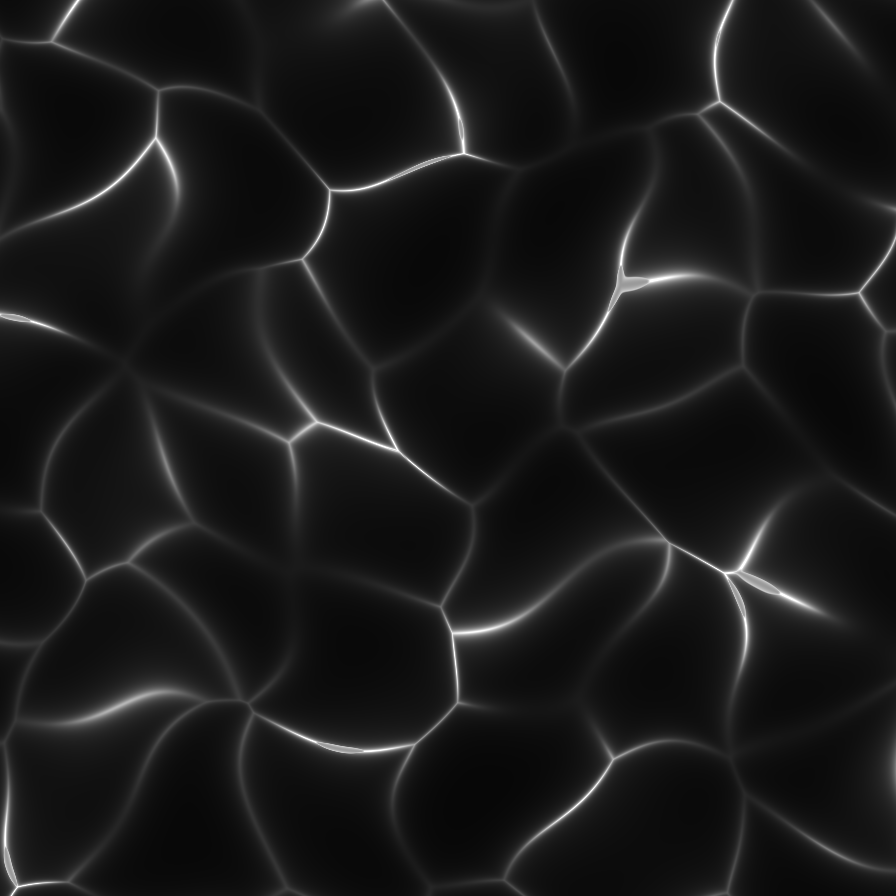
Reproduce this texture procedurally as a WebGL 1 fragment shader.

```glsl
precision highp float;
uniform vec2 u_resolution;

#define CELLS 6.0        // cells across the canvas
#define JITTER 0.88      // irregularity of the cells
#define BEND 0.19        // curvature of the filaments
#define GLOW 0.034       // light spread around filaments
#define FLOOR_CUT 0.019  // darkening of cell centres
#define BLUR_WIDE 0.085  // softness of the faintest filaments
#define BLUR_RATIO 0.03  // sharpest softness relative to the widest
#define CORE 0.5         // brightness of the focused lines
#define CORE_WIDTH 0.016
#define SLIVER 0.024     // half width of the bright folds
#define SLIVER_GRAY 0.6

vec2 hash2(vec2 cell) {
  vec3 q = fract(cell.xyx * vec3(0.1031, 0.1030, 0.0973));
  q += dot(q, q.yzx + 33.33);
  return fract((q.xx + q.yz) * q.zy);
}

vec2 seedPoint(vec2 cell) {
  return cell + 0.5 + JITTER * (hash2(cell + 17.0) - 0.5);
}

// Slow sideways waves that curve the straight cell borders
vec2 bend(vec2 p) {
  vec2 slow = sin(p.yx * vec2(2.1, 1.9) + vec2(0.6, 2.4));
  vec2 fine = sin(p.yx * vec2(4.3, 3.9) + p * 1.6 + vec2(1.3, 4.1));
  return p + BEND * (slow + 0.4 * fine);
}

// Focus of the light, 0 = diffuse, 1 = sharply concentrated
float focusField(vec2 p) {
  float a = sin(3.1 * p.x + 1.5 * sin(1.9 * p.y + 0.7));
  float b = sin(3.5 * p.y - 1.3 * p.x + 1.2 * sin(2.3 * p.x + 2.0));
  return 0.5 + 0.25 * (a + b);
}

// Smooth distance to all borders of the nearest cell
float borderDistance(vec2 p, float blur) {
  vec2 home = floor(p);
  vec2 nearest = home;
  float nearestSq = 100.0;
  for (int j = -2; j <= 2; j++) {
    for (int i = -2; i <= 2; i++) {
      vec2 cell = home + vec2(float(i), float(j));
      vec2 d = seedPoint(cell) - p;
      float distSq = dot(d, d);
      if (distSq < nearestSq) {
        nearestSq = distSq;
        nearest = cell;
      }
    }
  }
  float sum = 0.0;
  for (int j = -2; j <= 2; j++) {
    for (int i = -2; i <= 2; i++) {
      vec2 cell = home + vec2(float(i), float(j));
      vec2 offset = cell - nearest;
      if (dot(offset, offset) > 0.5) {
        vec2 d = seedPoint(cell) - p;
        float gap = 0.5 * (dot(d, d) - nearestSq);
        sum += pow(gap * gap + blur * blur, -1.5);
      }
    }
  }
  return pow(sum, -1.0 / 3.0);
}

void main() {
  vec2 p = CELLS * gl_FragCoord.xy / u_resolution.y;
  float pixel = CELLS / u_resolution.y;
  float focus = focusField(p);
  float blur = max(BLUR_WIDE * pow(BLUR_RATIO, focus), 0.25 * pixel);
  float dist = borderDistance(bend(p), blur);

  // Light falls off with the inverse root of distance, as at a caustic
  float strength = GLOW * (0.8 + 0.5 * focus * focus);
  float light = max(strength * inversesqrt(dist) - FLOOR_CUT, 0.0);
  light += CORE * smoothstep(0.5, 0.92, focus) * exp(-dist / CORE_WIDTH);

  // Flat tapered folds where the light is most concentrated
  float halfWidth = SLIVER * smoothstep(0.94, 1.0, focus);
  float fold = 1.0 - smoothstep(halfWidth - 0.5 * pixel, halfWidth + 0.5 * pixel, dist);
  fold *= smoothstep(0.0, 0.01, halfWidth);
  float rim = clamp(dist / max(halfWidth, 0.001), 0.0, 1.0);
  light = mix(light, SLIVER_GRAY + 0.25 * rim * rim, fold);

  gl_FragColor = vec4(vec3(min(light, 1.0)), 1.0);
}
```
